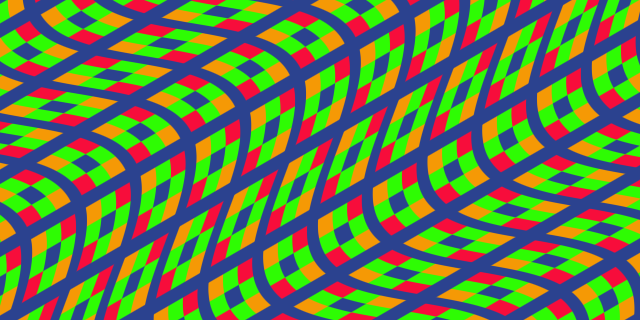
Give the GLSL for this pattern, as a Shadertoy shader.

```glsl
// Antialiased mask of the strip |x| < halfWidth, one per axis
vec2 strip(vec2 x, float halfWidth, vec2 blur) {
    return 1.0 - smoothstep(-0.6 * blur, 0.6 * blur, abs(x) - halfWidth);
}

// Tilt the plane, then slide each row along a sine wave
vec2 wavyGrid(vec2 p) {
    float tilt = radians(30.0);
    vec2 along = vec2(cos(tilt), sin(tilt));
    vec2 across = vec2(-along.y, along.x);
    vec2 grid = 5.06 * vec2(dot(p, along), dot(p, across));
    grid.x -= 1.067 * sin(1.135 * grid.y - 0.075);
    return grid + vec2(0.208, 0.2);
}

// Three by three checks inside a plain frame
vec3 checkTile(vec2 cell, vec2 blur) {
    vec3 blue = vec3(0.17, 0.26, 0.56);
    vec3 green = vec3(0.18, 0.99, 0.01);
    vec3 red = vec3(0.97, 0.05, 0.23);
    vec3 orange = vec3(0.96, 0.60, 0.02);

    vec2 middle = strip(cell, 0.133, blur);
    vec2 inside = strip(cell, 0.4, blur);

    vec3 corner = cell.x * cell.y > 0.0 ? red : orange;
    vec3 outerColumn = mix(corner, green, middle.y);
    vec3 middleColumn = mix(green, blue, middle.y);
    vec3 checks = mix(outerColumn, middleColumn, middle.x);
    return mix(blue, checks, inside.x * inside.y);
}

void mainImage(out vec4 fragColor, in vec2 fragCoord) {
    vec2 p = (fragCoord - 0.5 * iResolution.xy) / iResolution.y;
    vec2 grid = wavyGrid(p);
    vec2 cell = fract(grid + 0.5) - 0.5;
    fragColor = vec4(checkTile(cell, fwidth(grid)), 1.0);
}
```
